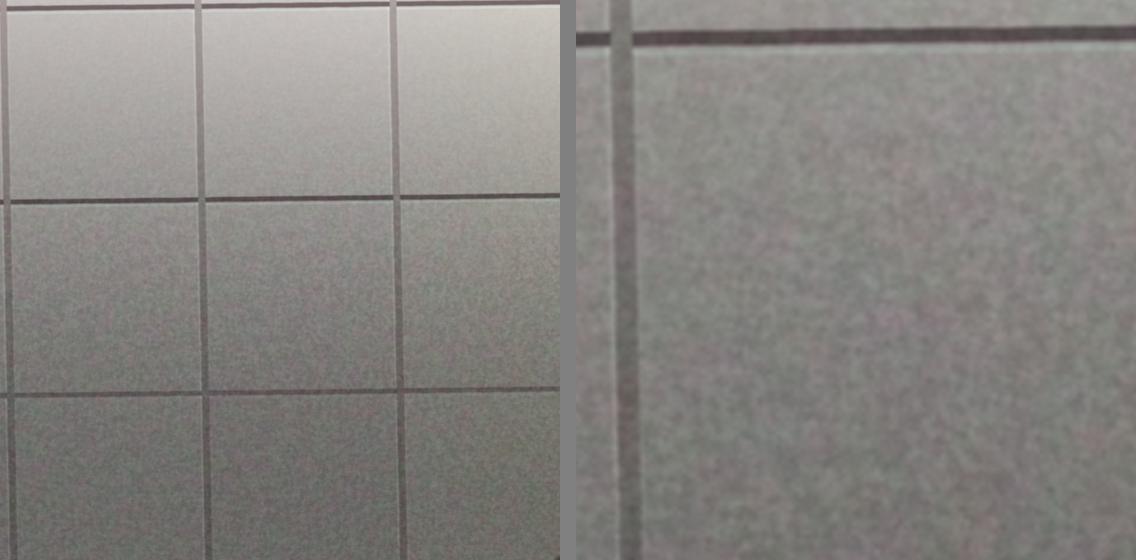
Left, the full canvas; right, a detail of the centre.
Give the GLSL for this pattern, as a three.js fragment shader.

```glsl
varying vec2 vUv;

#define PITCH vec2(0.348, 0.3455)
#define ORIGIN vec2(0.0055, 0.0155)
#define TILT vec2(0.0195, -0.0120)
#define JOINT_HALF vec2(0.0062, 0.0044)
#define EDGE_BLUR 0.0022
#define LIT_COLOR vec3(0.788, 0.768, 0.758)
#define SHADE_COLOR vec3(0.420, 0.414, 0.402)
#define GRAIN_SCALE 170.0
#define GRAIN_AMOUNT 0.072
#define TINT_AMOUNT 0.042

float hash(vec2 p) {
  return fract(sin(dot(p, vec2(127.1, 311.7))) * 43758.5453);
}

float noise(vec2 p) {
  vec2 i = floor(p);
  vec2 f = fract(p);
  f = f * f * (3.0 - 2.0 * f);
  return mix(mix(hash(i), hash(i + vec2(1.0, 0.0)), f.x),
             mix(hash(i + vec2(0.0, 1.0)), hash(i + 1.0), f.x), f.y);
}

// Soft band of the given half width around zero
float band(float d, float halfWidth) {
  return 1.0 - smoothstep(halfWidth - EDGE_BLUR, halfWidth + EDGE_BLUR, abs(d));
}

// Specks without a main direction: layers of noise turned against each other
float specks(vec2 p) {
  vec2 turned = mat2(0.8, 0.6, -0.6, 0.8) * p;
  vec2 steep = mat2(0.45, -0.89, 0.89, 0.45) * p;
  return 0.75 * noise(turned) + 0.6 * noise(steep * 1.37 + 31.0)
       + 0.4 * noise(p * 2.1 + 7.0) - 0.875;
}

void main() {
  vec2 p = vec2(vUv.x, 1.0 - vUv.y);  // measured down from the top
  float depth = p.y;

  // Slightly tilted tile grid
  vec2 grid = (p - ORIGIN - TILT * p.yx) / PITCH;
  vec2 tile = floor(grid);
  vec2 d = (grid - floor(grid + 0.5)) * PITCH;
  d += 0.0008 * (vec2(noise(p.yx * 60.0), noise(p * 60.0 + 9.0)) - 0.5);

  // Light falling off from top to bottom, brighter at the upper right
  float falloff = sin(min(depth, 1.0) * 1.5708);
  vec3 color = mix(LIT_COLOR, SHADE_COLOR, falloff);
  color += (1.0 - falloff) * 0.045 * (p.x - 0.5);
  color += vec3(0.004, 0.006, -0.012) * smoothstep(0.55, 1.0, p.x);
  color += 0.012 * (hash(tile + 3.0) - 0.5);

  // Joints: wide soft verticals lie over thin dark horizontals
  float across = band(d.y, JOINT_HALF.y);
  float upright = band(d.x, JOINT_HALF.x);
  float fade = smoothstep(0.35, 0.72, depth);
  vec3 acrossColor = color * mix(vec3(0.57, 0.52, 0.54), vec3(0.79, 0.74, 0.77), fade);
  vec3 uprightColor = color * vec3(0.84, 0.815, 0.815);

  // Lit rims beside the joints
  float lowerRim = band(d.y - 0.0085, 0.0018) * mix(1.0, 0.35, fade);
  float leftRim = band(d.x + 0.0085, 0.0015);
  float rightRim = band(d.x - 0.0085, 0.0012);
  color += vec3(0.030, 0.065, 0.055) * lowerRim;
  color += 0.05 * leftRim + 0.018 * rightRim;
  color = mix(color, acrossColor, across);
  color = mix(color, uprightColor, upright);

  // Grain and blotches of green and pink, strongest in the middle shade
  float rough = mix(0.3, 1.0, smoothstep(0.05, 0.55, depth));
  float grain = specks(p * GRAIN_SCALE);
  float tint = 0.6 * noise(p * 42.0) + 0.4 * noise(p * 120.0 + 17.0) - 0.5;
  float warmth = noise(p * 30.0 + 51.0) - 0.5;
  color += grain * GRAIN_AMOUNT * rough;
  color += vec3(-1.0, 0.75, -0.35) * tint * TINT_AMOUNT * rough;
  color += vec3(0.3, 0.1, -0.8) * warmth * 0.5 * TINT_AMOUNT * rough;

  // Dim lower right corner
  color *= mix(0.6, 1.0, smoothstep(0.002, 0.014, length(p - 1.0)));

  gl_FragColor = vec4(clamp(color, 0.0, 1.0), 1.0);
}
```
